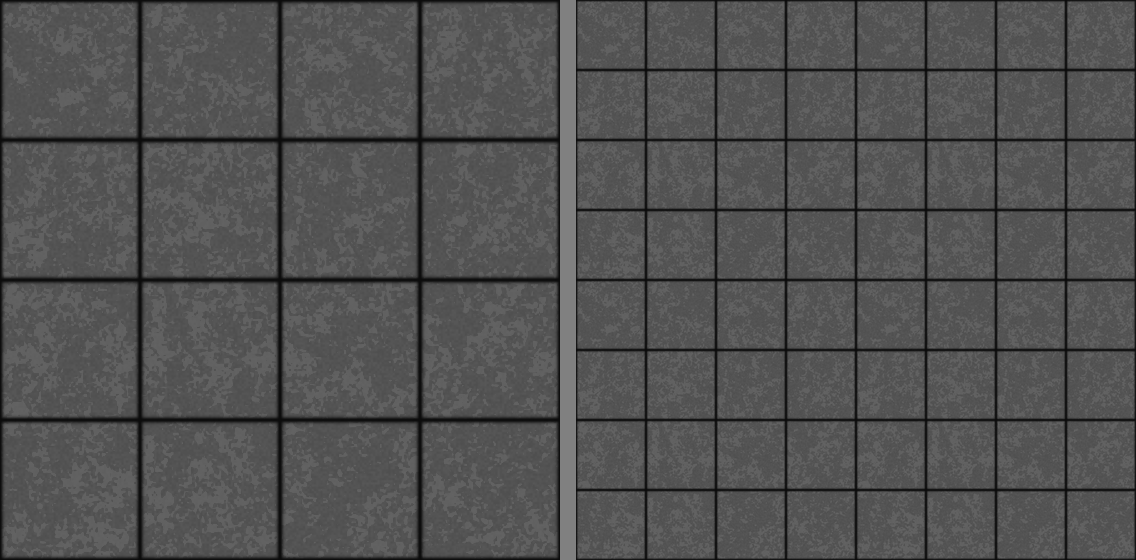
Left, the tile; right, the same tile 2 across and 2 down.
A Shadertoy shader for this texture:

```glsl
// Square dark grey stone tiles with pale mottled flecks and soft black joints.
#define TILES 4.0
#define JOINT_SOFTNESS 0.0052
#define FLECK_LEVEL 0.562
#define FLECK_EDGE 0.035
#define FLECK_SCALE 28.0
#define GRAIN_SCALE 256.0
#define GRAIN_AMOUNT 0.035
#define WARP 0.004

const vec3 JOINT_COLOR = vec3(0.045);
const vec3 STONE_COLOR = vec3(0.325);
const vec3 FLECK_COLOR = vec3(0.380);

// Integer hash of a lattice cell, from 0 to 1
float hash(vec2 cell, float seed) {
    uvec3 q = uvec3(cell, seed) * uvec3(1597334673u, 3812015801u, 2798796415u);
    uint h = (q.x ^ q.y ^ q.z) * 1597334673u;
    h = (h ^ (h >> 15)) * 2246822519u;
    h ^= h >> 13;
    return float(h >> 8) / 16777216.0;
}

// Value noise that wraps after a whole number of cells
float wrapNoise(vec2 uv, float period, float seed) {
    vec2 p = uv * period;
    vec2 cell = floor(p);
    vec2 f = p - cell;
    f = f * f * (3.0 - 2.0 * f);
    vec2 lo = mod(cell, period);
    vec2 hi = mod(cell + 1.0, period);
    float bottom = mix(hash(lo, seed), hash(vec2(hi.x, lo.y), seed), f.x);
    float top = mix(hash(vec2(lo.x, hi.y), seed), hash(hi, seed), f.x);
    return mix(bottom, top, f.y);
}

// Broad clusters broken up by fine detail
float mottle(vec2 uv) {
    const vec4 weights = vec4(0.23, 0.20, 0.27, 0.30);
    float sum = 0.0;
    float period = FLECK_SCALE;
    for (int i = 0; i < 4; i++) {
        sum += weights[i] * wrapNoise(uv, period, float(i) + 1.0);
        period *= 2.0;
    }
    return sum;
}

void mainImage(out vec4 fragColor, in vec2 fragCoord) {
    vec2 uv = fragCoord / iResolution.xy;

    // Stone: bent noise hides the lattice, a threshold cuts out the flecks
    vec2 bend = vec2(wrapNoise(uv, 90.0, 11.0), wrapNoise(uv, 90.0, 12.0)) - 0.5;
    float fleck = smoothstep(FLECK_LEVEL - FLECK_EDGE, FLECK_LEVEL + FLECK_EDGE,
                             mottle(uv + WARP * bend));
    float grain = wrapNoise(uv, GRAIN_SCALE, 21.0) - 0.5;
    vec3 stone = mix(STONE_COLOR, FLECK_COLOR, fleck);
    stone += GRAIN_AMOUNT * grain * (1.0 - 0.6 * fleck);

    // Joints: a soft dark falloff around each grid line
    vec2 toLine = (0.5 - abs(fract(uv * TILES) - 0.5)) / TILES;
    vec2 rise = 1.0 - exp(-pow(toLine / JOINT_SOFTNESS, vec2(2.0)));
    fragColor = vec4(mix(JOINT_COLOR, stone, rise.x * rise.y), 1.0);
}
```
